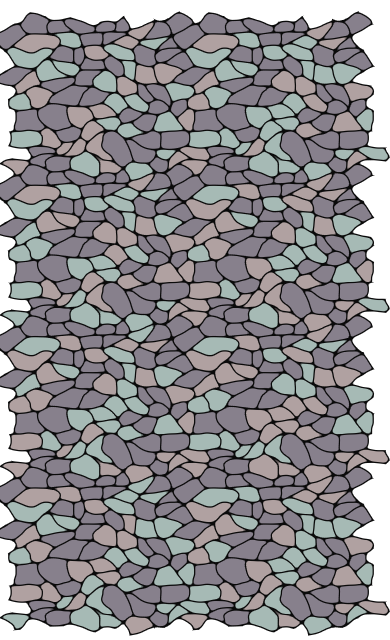
Write a Shadertoy shader that draws this pattern.

```glsl
// Crazy paving: a patch of flat, wide stones with thin dark joints on white.
// Stones are cells of a warped Voronoi diagram on a wrapped grid, so their
// shapes repeat from tile to tile while the accent colours are dealt anew.

#define TILE vec2(8.0, 10.0)        // stones in one repeating tile
#define TILE_SIZE vec2(0.279, 0.2365) // tile size in canvas heights
#define TILES vec2(2.0, 4.0)        // tiles in the patch
#define JITTER 0.78                 // scatter of the stone centres
#define FLOW 0.45                   // broad bending of the rows
#define WOBBLE 0.13                 // small curves along the joints
#define JOINT 0.0020                // joint width in canvas heights
#define ROUNDING 0.004              // corner rounding in canvas heights
#define ACCENT_SHARE 0.45           // part of the stones that is not mauve

const vec3 MAUVE = vec3(0.53, 0.50, 0.55);
const vec3 TEAL  = vec3(0.65, 0.73, 0.71);
const vec3 ROSE  = vec3(0.69, 0.63, 0.63);
const vec3 INK   = vec3(0.04);
const vec3 PAPER = vec3(1.0);

vec2 hash2(vec2 p) {
    vec3 q = fract(p.xyx * vec3(0.1031, 0.1030, 0.0973));
    q += dot(q, q.yzx + 33.33);
    return fract((q.xx + q.yz) * q.zy);
}

vec2 wrap(vec2 id, vec2 period) {
    return floor(mod(id + 0.5, period));
}

// Two-channel value noise in -1..1 that repeats after the given period
vec2 noise2(vec2 p, vec2 period) {
    vec2 i = floor(p), f = p - i;
    f = f * f * f * (f * (f * 6.0 - 15.0) + 10.0);
    vec2 a = hash2(wrap(i, period) + 71.0);
    vec2 b = hash2(wrap(i + vec2(1, 0), period) + 71.0);
    vec2 c = hash2(wrap(i + vec2(0, 1), period) + 71.0);
    vec2 d = hash2(wrap(i + vec2(1, 1), period) + 71.0);
    return 2.0 * mix(mix(a, b, f.x), mix(c, d, f.x), f.y) - 1.0;
}

// Bends the grid while keeping it periodic
vec2 warp(vec2 p) {
    return p + FLOW * noise2(p * 0.5, TILE * 0.5)
             + WOBBLE * noise2(p * 1.5, TILE * 1.5);
}

// Stone centre: staggered rows plus jitter
vec2 stoneCentre(vec2 id) {
    float stagger = 0.5 * mod(id.y, 2.0) - 0.25;
    return id + 0.5 + vec2(stagger, 0.0) + JITTER * (hash2(wrap(id, TILE)) - 0.5);
}

bool inPatch(vec2 id) {
    return all(greaterThanEqual(id, vec2(0.0))) && all(lessThan(id, TILE * TILES));
}

vec3 stoneColour(vec2 id) {
    vec2 w = wrap(id, TILE);
    float pick = fract(dot(w, vec2(0.755, 0.570)) + 0.35 * hash2(w + 19.0).x);
    vec3 accent = hash2(id + 43.0).y < 0.5 ? TEAL : ROSE;
    return pick < ACCENT_SHARE ? accent : MAUVE;
}

float smoothMin(float a, float b, float k) {
    float h = max(k - abs(a - b), 0.0) / k;
    return min(a, b) - 0.25 * h * h * k;
}

void mainImage(out vec4 fragColor, in vec2 fragCoord) {
    float pixel = 1.0 / iResolution.y;
    vec2 uv = (fragCoord - 0.5 * iResolution.xy) * pixel;
    vec2 p = warp(uv / TILE_SIZE * TILE + 0.5 * TILE * TILES);
    mat2 jacobian = mat2(dFdx(p), dFdy(p));
    vec2 base = floor(p);

    // Nearest stone
    vec2 stone = base, centre = base;
    float nearest = 1e3;
    for (int y = -2; y <= 2; y++)
    for (int x = -2; x <= 2; x++) {
        vec2 id = base + vec2(x, y);
        vec2 c = stoneCentre(id);
        float d = dot(c - p, c - p);
        if (d < nearest) { nearest = d; stone = id; centre = c; }
    }

    // Rounded distance to the joints, undoing the stretch of the warp
    bool paved = inPatch(stone);
    float edge = 1.0;
    for (int y = -2; y <= 2; y++)
    for (int x = -2; x <= 2; x++) {
        vec2 id = stone + vec2(x, y);
        if (id == stone || !(paved || inPatch(id))) continue;
        vec2 c = stoneCentre(id);
        vec2 normal = normalize(c - centre);
        float d = dot(0.5 * (c + centre) - p, normal);
        d *= pixel / max(length(normal * jacobian), 1e-5);
        edge = smoothMin(edge, d, ROUNDING);
    }

    // Flat fill and smooth ink line
    vec3 colour = paved ? stoneColour(stone) : PAPER;
    float ink = clamp(0.5 + (0.5 * JOINT - edge) / pixel, 0.0, 1.0);
    fragColor = vec4(mix(colour, INK, ink), 1.0);
}
```
